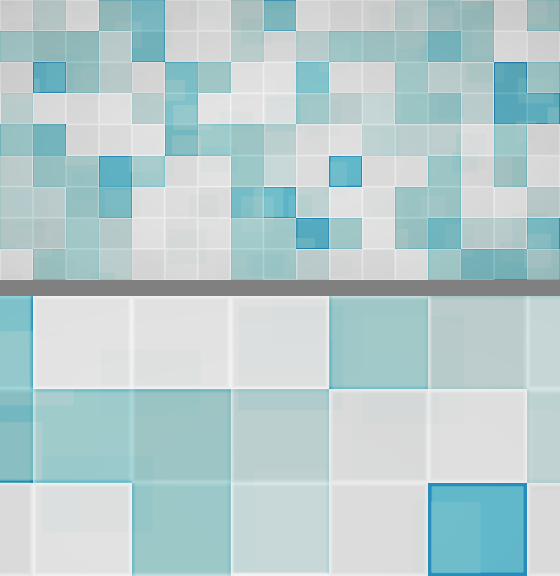
Top: the whole. Bottom: its middle third, enlarged.
This background is drawn by a Shadertoy shader. Its source:

```glsl
// Mosaic of pale grey and teal tiles with faint overlapping panes and crisp rims
#define GRID vec2(17.0, 9.0)    // tiles across and up
#define RIM_WIDTH 0.0056        // rim fade, in canvas heights
#define RIM_CONTRAST 0.72       // tone overshoot between unlike tiles
#define RIM_LIGHT 0.06          // pale line along tile borders
#define PANE_OPACITY 0.20
#define PANE_SHARE 0.5
#define JOIN_UP 0.30            // share of tiles joined to the one above
#define JOIN_SIDE 0.14          // share of tiles joined to the one beside
#define GREY_VARIATION 0.045
#define VIGNETTE 0.10
#define SEED 7u

// Integer hash giving a value in 0..1 for a cell and a channel
float hash(vec2 cell, uint channel) {
    uvec2 q = uvec2(ivec2(cell) + 64);
    uint n = q.x * 1597334673u ^ q.y * 3812015801u ^ (channel + SEED) * 2798796415u;
    n = (n ^ (n >> 16)) * 2146121005u;
    n = (n ^ (n >> 15)) * 2221713035u;
    n ^= n >> 16;
    return float(n >> 8) / 16777216.0;
}

// Tone scale: 0 is grey, 4 is deep teal, 5 is the blue of the rims
vec3 toneColor(float tone) {
    vec3 color = vec3(0.857, 0.855, 0.855);
    color = mix(color, vec3(0.73, 0.80, 0.80), clamp(tone, 0.0, 1.0));
    color = mix(color, vec3(0.61, 0.77, 0.77), clamp(tone - 1.0, 0.0, 1.0));
    color = mix(color, vec3(0.46, 0.73, 0.765), clamp(tone - 2.0, 0.0, 1.0));
    color = mix(color, vec3(0.35, 0.685, 0.755), clamp(tone - 3.0, 0.0, 1.0));
    return mix(color, vec3(0.13, 0.52, 0.70), clamp(tone - 4.0, 0.0, 1.0));
}

// Shuffle each row by a cubic permutation so that its tones keep their shares
float shuffledPick(vec2 cell) {
    vec2 row = vec2(0.0, cell.y);
    float columns = GRID.x;
    float x = mod(cell.x + floor(hash(row, 9u) * columns), columns);
    float factor = 1.0 + floor(hash(row, 10u) * (columns - 1.0));
    float rank = mod(x * x * x * factor + floor(hash(row, 11u) * columns), columns);
    return (rank + hash(cell, 0u)) / columns;
}

// Each tile picks one of five tones by share; some borrow from a neighbour
float tileTone(vec2 cell) {
    float join = hash(cell, 12u);
    if (join < JOIN_UP) cell.y += 1.0;
    else if (join < JOIN_UP + JOIN_SIDE) cell.x += 1.0;
    float pick = shuffledPick(cell);
    float level = step(0.36, pick) + step(0.55, pick) + step(0.835, pick) + step(0.95, pick);
    return level + 0.3 * (hash(cell, 1u) - 0.5) * step(0.5, level);
}

// Coverage of an axis-aligned box with smoothed edges
float boxMask(vec2 p, vec2 halfSize, vec2 blur) {
    vec2 inside = clamp((halfSize - abs(p)) / blur + 0.5, 0.0, 1.0);
    return inside.x * inside.y;
}

// Lay translucent panes from the surrounding cells over a tone
float addPanes(float tone, vec2 p, vec2 blur) {
    vec2 home = floor(p);
    float opacity = PANE_OPACITY * mix(0.3, 1.0, clamp(tone, 0.0, 1.0));
    for (int y = -1; y <= 1; y++) {
        for (int x = -1; x <= 1; x++) {
            vec2 cell = home + vec2(x, y);
            vec2 offset = vec2(hash(cell, 2u), hash(cell, 3u));
            vec2 halfSize = 0.3 + 0.3 * vec2(hash(cell, 4u), hash(cell, 5u));
            float paneTone = 3.0 * hash(cell, 6u);
            float mask = boxMask(p - cell - offset, halfSize, blur);
            mask *= step(hash(cell, 7u), PANE_SHARE);
            tone = mix(tone, paneTone, mask * opacity);
        }
    }
    return tone;
}

void mainImage(out vec4 fragColor, in vec2 fragCoord) {
    vec2 uv = fragCoord / iResolution.xy;
    vec2 p = uv * GRID;
    vec2 cell = floor(p);
    vec2 local = p - cell - 0.5;
    vec2 blur = GRID / iResolution.xy;

    // Distance to the nearest border on each axis, in canvas heights
    vec2 aspect = vec2(iResolution.x / iResolution.y, 1.0);
    vec2 borderDist = (0.5 - abs(local)) * aspect / GRID;
    vec2 rim = 1.0 - smoothstep(0.0, RIM_WIDTH, borderDist);
    vec2 cover = clamp(0.5 + borderDist * iResolution.y, 0.0, 1.0);

    // Compare with the tiles beyond those borders
    float ownTone = tileTone(cell);
    vec2 side = vec2(local.x < 0.0 ? -1.0 : 1.0, local.y < 0.0 ? -1.0 : 1.0);
    vec2 nextTone = vec2(tileTone(cell + vec2(side.x, 0.0)),
                         tileTone(cell + vec2(0.0, side.y)));
    vec2 contrast = ownTone - nextTone;

    // Tile tone, panes, then dark or light rims
    float tone = mix(nextTone.x, ownTone, cover.x);
    tone = mix(nextTone.y, tone, cover.y);
    tone = addPanes(tone, p, blur);
    vec2 overshoot = rim * contrast * RIM_CONTRAST;
    tone += overshoot.x + overshoot.y;
    vec2 lightRim = rim * (1.0 - smoothstep(0.0, 0.8, contrast));

    vec3 color = toneColor(tone);
    color += RIM_LIGHT * max(lightRim.x, lightRim.y);
    color += GREY_VARIATION * (hash(cell, 8u) - 0.5);

    // Soft light from the middle, slightly greyer corners
    vec2 q = uv * 2.0 - vec2(1.0, 0.85);
    float falloff = dot(q, q) * 0.5;
    float grey = dot(color, vec3(0.3, 0.59, 0.11));
    color = mix(color, vec3(grey), 0.12 * clamp(falloff, 0.0, 1.0));
    color *= 1.025 - VIGNETTE * falloff;

    fragColor = vec4(clamp(color, 0.0, 1.0), 1.0);
}
```
